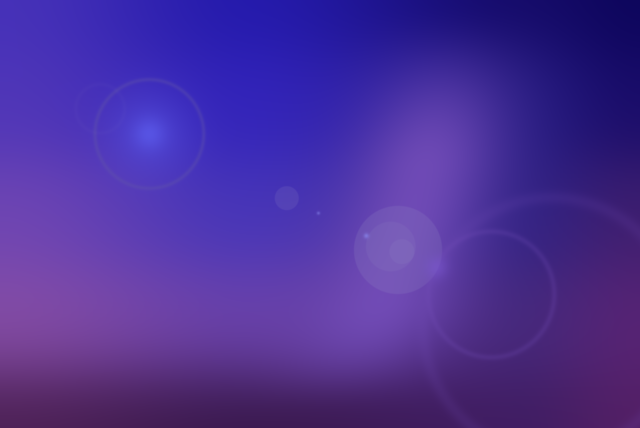
Give the GLSL for this background, as a Shadertoy shader.

```glsl
// Bell weight of one gradient stop, for a distance in stop spacings
float stopWeight(float d) {
    return exp(-2.5 * d * d);
}

// Smooth vertical gradient through five evenly spaced colours, bottom to top
vec3 ramp(float y, vec3 bottom, vec3 low, vec3 middle, vec3 high, vec3 top) {
    float t = 4.0 * y;
    float w0 = stopWeight(t);
    float w1 = stopWeight(t - 1.0);
    float w2 = stopWeight(t - 2.0);
    float w3 = stopWeight(t - 3.0);
    float w4 = stopWeight(t - 4.0);
    return (bottom * w0 + low * w1 + middle * w2 + high * w3 + top * w4)
         / (w0 + w1 + w2 + w3 + w4);
}

float glow(vec2 p, vec2 center, float radius) {
    vec2 d = (p - center) / radius;
    return exp(-dot(d, d));
}

float disk(vec2 p, vec2 center, float radius, float blur) {
    return 1.0 - smoothstep(-blur, blur, length(p - center) - radius);
}

float ring(vec2 p, vec2 center, float radius, float width) {
    float d = (length(p - center) - radius) / width;
    return exp(-d * d);
}

// Four vertical gradients blended from left to right
vec3 backdrop(vec2 p) {
    vec3 left = ramp(p.y, vec3(0.29, 0.12, 0.32), vec3(0.52, 0.30, 0.65),
        vec3(0.43, 0.27, 0.70), vec3(0.31, 0.21, 0.72), vec3(0.27, 0.19, 0.72));
    vec3 center = ramp(p.y, vec3(0.22, 0.09, 0.29), vec3(0.42, 0.26, 0.67),
        vec3(0.28, 0.21, 0.72), vec3(0.20, 0.14, 0.73), vec3(0.14, 0.10, 0.67));
    vec3 right = ramp(p.y, vec3(0.25, 0.11, 0.38), vec3(0.28, 0.16, 0.49),
        vec3(0.19, 0.13, 0.51), vec3(0.14, 0.10, 0.50), vec3(0.08, 0.04, 0.41));
    vec3 edge = ramp(p.y, vec3(0.32, 0.12, 0.39), vec3(0.34, 0.14, 0.46),
        vec3(0.24, 0.12, 0.44), vec3(0.10, 0.05, 0.42), vec3(0.05, 0.02, 0.36));
    vec3 color = mix(left, center, smoothstep(0.0, 0.6, p.x));
    color = mix(color, right, smoothstep(0.55, 1.27, p.x));
    return mix(color, edge, smoothstep(1.2, 1.5, p.x));
}

// Leaning violet beam that fades at both ends
float beam(vec2 p) {
    float axis = 0.76 + 0.5 * p.y - 0.2 * p.y * p.y;
    float d = (p.x - axis) / 0.175;
    float fade = smoothstep(0.03, 0.3, p.y) * (1.0 - smoothstep(0.6, 1.0, p.y));
    return 0.92 * fade * exp(-d * d);
}

void mainImage(out vec4 fragColor, in vec2 fragCoord) {
    vec2 p = fragCoord / iResolution.y;
    float blur = 1.0 / iResolution.y;

    const vec3 violet = vec3(0.45, 0.30, 0.72);
    const vec3 blue = vec3(0.36, 0.36, 0.93);
    const vec3 haze = vec3(0.56, 0.52, 0.76);
    const vec3 sparkle = vec3(0.55, 0.55, 0.95);

    vec3 color = mix(backdrop(p), violet, beam(p));

    // Blue light with its halo and rings
    vec2 light = vec2(0.349, 0.687);
    color = mix(color, blue, 0.42 * glow(p, light, 0.095));
    color = mix(color, blue, 0.65 * glow(p, light, 0.035));
    color = mix(color, vec3(0.38, 0.33, 0.66), 0.35 * ring(p, light, 0.127, 0.005));
    color = mix(color, haze, 0.04 * ring(p, vec2(0.234, 0.746), 0.057, 0.005));

    // Translucent lens disks
    color = mix(color, haze, 0.17 * disk(p, vec2(0.670, 0.537), 0.028, blur));
    color = mix(color, haze, 0.22 * disk(p, vec2(0.930, 0.416), 0.103, blur));
    color = mix(color, haze, 0.15 * disk(p, vec2(0.913, 0.424), 0.058, blur));
    color = mix(color, haze, 0.17 * disk(p, vec2(0.939, 0.412), 0.029, blur));

    // Faint rings on the lower right
    color = mix(color, violet, 0.22 * ring(p, vec2(1.148, 0.312), 0.147, 0.007));
    color = mix(color, violet, 0.15 * ring(p, vec2(1.289, 0.238), 0.300, 0.016));

    // Small sparkles
    color = mix(color, sparkle, 0.45 * glow(p, vec2(0.744, 0.502), 0.004));
    color = mix(color, sparkle, 0.60 * glow(p, vec2(0.856, 0.449), 0.006));
    color = mix(color, vec3(0.48, 0.34, 0.82), 0.50 * glow(p, vec2(1.020, 0.375), 0.026));

    fragColor = vec4(color, 1.0);
}
```
